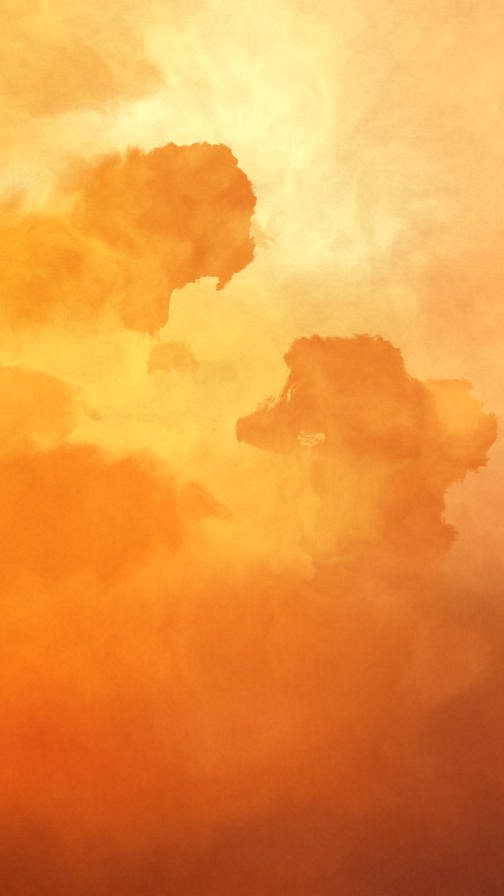
Write a WebGL 1 fragment shader that draws this texture.

```glsl
precision highp float;
// Sunlit amber storm clouds: ragged dark crests over pale sky, sinking into rust.
uniform vec2 u_resolution;

float hash(vec2 p) {
  return fract(sin(dot(p, vec2(127.1, 311.7))) * 43758.55);
}

float noise(vec2 p) {
  vec2 i = floor(p), f = fract(p);
  f = f * f * (3.0 - 2.0 * f);
  float low = mix(hash(i), hash(i + vec2(1.0, 0.0)), f.x);
  float high = mix(hash(i + vec2(0.0, 1.0)), hash(i + vec2(1.0)), f.x);
  return mix(low, high, f.y);
}

// Fractal noise centred on zero.
float fbm(vec2 p) {
  float sum = 0.0, gain = 0.5;
  for (int i = 0; i < 6; i++) {
    sum += gain * (noise(p) - 0.5);
    p = mat2(1.6, 1.2, -1.2, 1.6) * p + 7.3;
    gain *= 0.54;
  }
  return sum;
}

// Approximate signed distance to an ellipse.
float lobe(vec2 p, vec2 center, vec2 radius) {
  return (length((p - center) / radius) - 1.0) * min(radius.x, radius.y);
}

float smoothMin(float a, float b, float k) {
  float h = clamp(0.5 + 0.5 * (b - a) / k, 0.0, 1.0);
  return mix(b, a, h) - k * h * (1.0 - h);
}

vec3 paint(vec3 base, vec3 tint, float d, float softness, float amount) {
  return mix(base, tint, amount * (1.0 - smoothstep(-softness, softness, d)));
}

float glow(vec2 p, vec2 center, vec2 radius) {
  vec2 q = (p - center) / radius;
  return exp(-dot(q, q));
}

// Colour across one level of the sky.
vec3 band(float x, vec3 left, vec3 middle, vec3 right) {
  return mix(mix(left, middle, smoothstep(0.0, 0.55, x)), right, smoothstep(0.5, 1.0, x));
}

vec3 skyColor(float x, float y) {
  vec3 c = band(x, vec3(0.60, 0.22, 0.07), vec3(0.62, 0.24, 0.09), vec3(0.51, 0.20, 0.11));
  c = mix(c, band(x, vec3(0.88, 0.35, 0.08), vec3(0.80, 0.34, 0.10), vec3(0.64, 0.26, 0.11)), smoothstep(0.0, 0.28, y));
  c = mix(c, band(x, vec3(0.99, 0.50, 0.10), vec3(0.93, 0.47, 0.13), vec3(0.74, 0.34, 0.13)), smoothstep(0.25, 0.52, y));
  c = mix(c, band(x, vec3(0.99, 0.57, 0.13), vec3(1.0, 0.69, 0.24), vec3(0.95, 0.60, 0.30)), smoothstep(0.47, 0.74, y));
  c = mix(c, band(x, vec3(1.0, 0.77, 0.28), vec3(1.0, 0.80, 0.36), vec3(0.98, 0.71, 0.38)), smoothstep(0.70, 1.0, y));
  return mix(c, band(x, vec3(1.0, 0.78, 0.36), vec3(1.0, 0.89, 0.57), vec3(1.0, 0.78, 0.46)), smoothstep(1.08, 1.5, y));
}

float upperCloud(vec2 p) {
  float d = lobe(p, vec2(0.375, 1.395), vec2(0.115, 0.115));
  d = smoothMin(d, lobe(p, vec2(0.44, 1.31), vec2(0.06, 0.09)), 0.02);
  d = smoothMin(d, lobe(p, vec2(0.26, 1.34), vec2(0.16, 0.13)), 0.04);
  d = smoothMin(d, lobe(p, vec2(0.06, 1.25), vec2(0.22, 0.12)), 0.05);
  return smoothMin(d, lobe(p, vec2(0.29, 1.19), vec2(0.05, 0.07)), 0.04);
}

float rightCloud(vec2 p) {
  float d = lobe(p, vec2(0.69, 1.01), vec2(0.12, 0.095));
  d = smoothMin(d, lobe(p, vec2(0.90, 0.93), vec2(0.08, 0.10)), 0.03);
  d = smoothMin(d, lobe(p, vec2(0.79, 0.89), vec2(0.17, 0.13)), 0.04);
  d = smoothMin(d, lobe(p, vec2(0.76, 0.68), vec2(0.14, 0.20)), 0.05);
  return smoothMin(d, lobe(p, vec2(0.54, 0.935), vec2(0.13, 0.045)), 0.04);
}

void main() {
  vec2 p = gl_FragCoord.xy / u_resolution.x;
  p.y *= 1.7778 * u_resolution.x / u_resolution.y;

  // Broad swirls bend the masses; fine noise tears their edges.
  vec2 swirl = vec2(fbm(p * 4.0 + 3.1), fbm(p * 4.0 + 19.7));
  float wisps = fbm(p * 5.0 + swirl * 3.0);
  float ragged = fbm(p * 17.0 + swirl * 3.0);
  float fine = fbm(p * 38.0 + swirl * 9.0);
  float torn = ragged * 0.08 + fine * 0.025;
  vec2 q = p + swirl * 0.10;
  vec3 color = skyColor(p.x + swirl.x * 0.15, p.y + swirl.y * 0.15);

  // Light breaking through the upper sky.
  float light = glow(q, vec2(0.24, 1.54), vec2(0.13, 0.08)) + glow(q, vec2(0.70, 1.31), vec2(0.18, 0.15));
  light += 0.65 * glow(q, vec2(0.48, 1.56), vec2(0.16, 0.25)) + 0.8 * glow(q, vec2(0.02, 1.40), vec2(0.14, 0.06));
  color = mix(color, vec3(1.0, 0.96, 0.69), clamp(light * (0.85 + wisps), 0.0, 0.95));
  color = mix(color, vec3(1.0, 0.83, 0.35), 0.75 * glow(q, vec2(0.26, 0.98), vec2(0.24, 0.16)));
  color = paint(color, vec3(0.98, 0.69, 0.28), lobe(q, vec2(0.14, 1.63), vec2(0.18, 0.06)) + torn, 0.04, 0.6);
  color = paint(color, vec3(0.97, 0.65, 0.33), lobe(q, vec2(0.98, 1.21), vec2(0.14, 0.12)) + torn, 0.05, 0.6);

  // Upper crest: crisp at its right head, dissolving to the left.
  float crest = upperCloud(p + swirl * 0.05) + torn;
  vec3 crestColor = mix(vec3(0.99, 0.64, 0.14), vec3(0.95, 0.57, 0.17), smoothstep(0.0, 0.45, p.x));
  crestColor += vec3(0.05, 0.25, 0.15) * (wisps + ragged * 0.4);
  color = paint(color, crestColor, crest, mix(0.06, 0.005, smoothstep(0.12, 0.32, p.x)), 0.92);
  color = paint(color, vec3(0.99, 0.72, 0.31), lobe(q, vec2(0.525, 1.33), vec2(0.04, 0.03)) + torn, 0.012, 0.5);
  color = paint(color, vec3(0.98, 0.68, 0.22), lobe(q, vec2(0.325, 1.085), vec2(0.05, 0.025)) + torn, 0.01, 0.6);

  // Right crest sinks into the lower bank behind a bright front.
  float mass = rightCloud(p + swirl * 0.04) + torn;
  vec3 massColor = mix(vec3(0.84, 0.38, 0.12), vec3(0.96, 0.58, 0.20), smoothstep(0.45, 0.98, p.y));
  massColor += vec3(0.08, 0.20, 0.12) * (wisps + ragged * 0.4);
  color = paint(color, massColor, mass, 0.006, 0.92 * smoothstep(0.45, 0.80, p.y));
  float front = lobe(q, vec2(0.56, 0.78), vec2(0.21, 0.12)) + torn * 1.4;
  color = paint(color, vec3(1.0, 0.71, 0.26), front, 0.05, 0.85);

  // Glowing left banks.
  float bank = lobe(q, vec2(0.15, 0.74), vec2(0.25, 0.13)) + torn;
  color = paint(color, vec3(0.98, 0.51, 0.11), bank, 0.035, 0.85);
  color = paint(color, vec3(0.99, 0.63, 0.16), lobe(q, vec2(0.01, 0.96), vec2(0.14, 0.10)) + torn, 0.02, 0.75);

  // Dim billows in the lower haze.
  color = paint(color, vec3(0.91, 0.44, 0.14), lobe(q, vec2(0.46, 0.35), vec2(0.16, 0.075)) + torn, 0.03, 0.5);
  color = paint(color, vec3(0.85, 0.44, 0.17), lobe(q, vec2(0.88, 0.46), vec2(0.08, 0.06)) + torn, 0.02, 0.5);
  color = paint(color, vec3(0.70, 0.30, 0.12), lobe(q, vec2(0.58, 0.09), vec2(0.13, 0.07)) + torn, 0.025, 0.4);

  // Soft vapour and fine grain.
  color *= 1.0 + wisps * vec3(0.08, 0.18, 0.25) + (ragged + fine * 0.6) * vec3(0.04, 0.10, 0.14);
  color += (noise(p * 260.0) - 0.5) * 0.022;
  gl_FragColor = vec4(clamp(color, 0.0, 1.0), 1.0);
}
```
